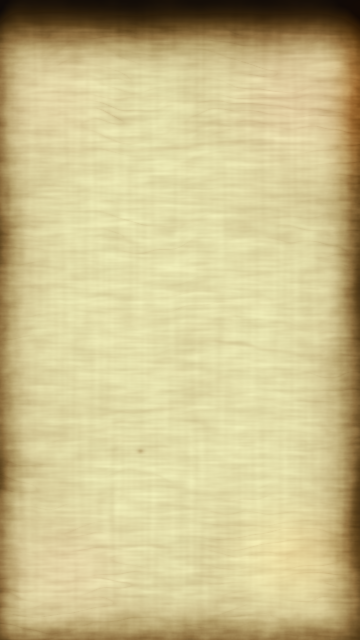
Write a WebGL 2 fragment shader that draws this texture.

```glsl
#version 300 es
precision highp float;
uniform vec2 u_resolution;
out vec4 fragColor;

// Tones from clean paper to charred edge
const vec3 PAPER = vec3(0.91, 0.895, 0.69);
const vec3 STRAW = vec3(0.83, 0.78, 0.58);
const vec3 TAN = vec3(0.71, 0.63, 0.42);
const vec3 BROWN = vec3(0.56, 0.44, 0.25);
const vec3 UMBER = vec3(0.36, 0.26, 0.11);
const vec3 CHAR = vec3(0.18, 0.12, 0.04);
const vec3 SOOT = vec3(0.06, 0.04, 0.03);
const vec3 BLUSH = vec3(0.01, -0.035, -0.01);
const vec3 RUST = vec3(0.07, 0.0, -0.05);

// Burn width and strength: left, right, bottom, top; in canvas widths
const vec4 BURN_WIDTH = vec4(0.050, 0.064, 0.066, 0.122);
const vec4 BURN_DEPTH = vec4(0.46, 0.56, 0.46, 1.00);
const vec4 BURN_CURVE = vec4(1.2, 1.35, 1.3, 2.0);
const float ASPECT = 16.0 / 9.0;
const float FIBRE = 0.060;
const float CRINKLE = 0.17;
const float WRINKLE = 0.20;
const float MOTTLE = 0.09;

vec2 gradient(vec2 cell) {
  vec2 h = vec2(dot(cell, vec2(127.1, 311.7)), dot(cell, vec2(269.5, 183.3)));
  return fract(sin(h) * 43758.5) * 2.0 - 1.0;
}

float noise(vec2 p) {
  vec2 i = floor(p), f = fract(p);
  vec2 u = f * f * f * (f * (f * 6.0 - 15.0) + 10.0);
  float a = dot(gradient(i), f);
  float b = dot(gradient(i + vec2(1, 0)), f - vec2(1, 0));
  float c = dot(gradient(i + vec2(0, 1)), f - vec2(0, 1));
  float d = dot(gradient(i + 1.0), f - 1.0);
  return mix(mix(a, b, u.x), mix(c, d, u.x), u.y);
}

float fbm(vec2 p) {
  float sum = 0.0, gain = 0.6;
  for (int i = 0; i < 4; i++) {
    sum += gain * noise(p);
    p = mat2(1.6, 1.2, -1.2, 1.6) * p + 7.3;
    gain *= 0.5;
  }
  return sum;
}

// Soft elliptical patch
float patchAt(vec2 uv, vec2 centre, vec2 size) {
  vec2 d = (uv - centre) / size;
  return exp(-dot(d, d));
}

// Thin sloping fold fading towards its ends
float fold(vec2 uv, vec2 centre, float halfLength, float slope, float bend) {
  vec2 d = uv - centre;
  float y = (d.y - slope * d.x + bend) / 0.004;
  return exp(-y * y - pow(d.x / halfLength, 2.0));
}

vec3 toneRamp(float t) {
  vec3 c = mix(PAPER, STRAW, clamp(t * 5.0, -0.4, 1.0));
  c = mix(c, TAN, clamp(t * 5.0 - 1.0, 0.0, 1.0));
  c = mix(c, BROWN, clamp(t * 5.0 - 2.0, 0.0, 1.0));
  c = mix(c, UMBER, clamp(t * 5.0 - 3.0, 0.0, 1.0));
  c = mix(c, CHAR, clamp(t * 5.0 - 4.0, 0.0, 1.0));
  return mix(c, SOOT, clamp(t * 7.0 - 7.1, 0.0, 1.0));
}

void main() {
  vec2 uv = gl_FragCoord.xy / u_resolution;
  vec2 p = uv * vec2(1.0, ASPECT);
  float cloud = fbm(p * 5.0);
  float grain = fbm(p * 22.0 + 4.0);

  // Scorched border with darker places along the sides
  vec4 edge = vec4(p.x, 1.0 - p.x, p.y, ASPECT - p.y);
  vec4 depth = BURN_DEPTH;
  depth.x += 0.17 * (patchAt(uv, vec2(0.0, 0.62), vec2(1.0, 0.05))
           + patchAt(uv, vec2(0.0, 0.265), vec2(1.0, 0.035)));
  depth.y += 0.16 * (patchAt(uv, vec2(1.0, 0.54), vec2(1.0, 0.09))
           + patchAt(uv, vec2(1.0, 0.20), vec2(1.0, 0.10)));
  vec4 width = BURN_WIDTH * (1.0 + vec4(0.4, 0.4, 0.4, 0.12) * cloud);
  vec4 burn = depth * exp(-pow(max(edge, 0.0) / width, BURN_CURVE));
  float scorch = length(burn);
  float rim = exp(-min(min(edge.x, edge.y), min(edge.z, edge.w)) / 0.10);

  // Woven fibres and crossing threads
  float across = noise(p * vec2(5.0, 70.0)) + 0.7 * noise(p * vec2(16.0, 120.0));
  float along = noise(p * vec2(65.0, 4.0) + 9.0);
  float fibres = across + 0.5 * along;

  // Meandering wrinkles, strongest in the upper sheet
  vec2 warp = vec2(0.0, 0.06 * noise(p * 4.0 + 2.0) + 0.018 * noise(p * 13.0));
  vec2 sheet = p + warp;
  float ridge = 1.0 - abs(noise(sheet * vec2(3.2, 24.0) + 3.0)) * 2.0;
  float wrinkles = pow(clamp(ridge, 0.0, 1.0), 8.0) * smoothstep(-0.2, 0.3, noise(p * 5.0 + 11.0));
  float crinkle = fbm(sheet * vec2(8.0, 27.0) + 5.0);
  float zones = 0.22 + 0.55 * patchAt(uv, vec2(0.5, 0.81), vec2(0.45, 0.07))
    + 0.45 * patchAt(uv, vec2(0.6, 0.63), vec2(0.4, 0.04))
    + 0.45 * patchAt(uv, vec2(0.5, 0.11), vec2(0.4, 0.07));
  float bend = warp.y * 0.22;
  float folds = fold(uv, vec2(0.44, 0.772), 0.30, 0.015, bend)
    + fold(uv, vec2(0.67, 0.457), 0.14, -0.05, bend)
    + 0.7 * fold(uv, vec2(0.44, 0.146), 0.06, -0.02, bend)
    + 0.6 * fold(uv, vec2(0.36, 0.355), 0.18, 0.04, bend);

  // Broad stains
  float stain = 0.07 * patchAt(uv, vec2(0.55, 0.83), vec2(0.05, 0.10))
    + 0.09 * patchAt(uv, vec2(0.82, 0.68), vec2(0.18, 0.07))
    + 0.06 * patchAt(uv, vec2(0.60, 0.12), vec2(0.06, 0.13))
    + 0.08 * patchAt(uv, vec2(0.12, 0.28), vec2(0.14, 0.10));
  float speck = 0.25 * patchAt(uv, vec2(0.39, 0.295), vec2(0.010, 0.004));

  float tone = 0.035 + scorch + 0.09 * rim + stain + speck;
  float fade = 1.0 - smoothstep(0.5, 0.95, scorch);
  tone += MOTTLE * cloud + (0.05 + 0.12 * rim) * grain * fade;
  tone += fade * (FIBRE * fibres + CRINKLE * crinkle * (0.55 + 0.6 * zones));
  tone += fade * WRINKLE * (wrinkles * zones + 0.55 * folds);
  vec3 colour = toneRamp(tone);
  colour += 0.03 * fibres * (1.0 - rim) * -1.0;

  // Warm corners and rust along the right side
  float warm = patchAt(uv, vec2(0.82, 0.84), vec2(0.16, 0.09))
    + 0.6 * patchAt(uv, vec2(0.15, 0.84), vec2(0.14, 0.08))
    + 0.8 * patchAt(uv, vec2(0.19, 0.11), vec2(0.15, 0.07));
  colour += BLUSH * warm;
  colour += RUST * patchAt(uv, vec2(0.82, 0.13), vec2(0.15, 0.07)) * 0.5;
  colour += RUST * patchAt(uv, vec2(1.0, 0.84), vec2(0.06, 0.12));
  fragColor = vec4(clamp(colour, 0.0, 1.0), 1.0);
}
```
